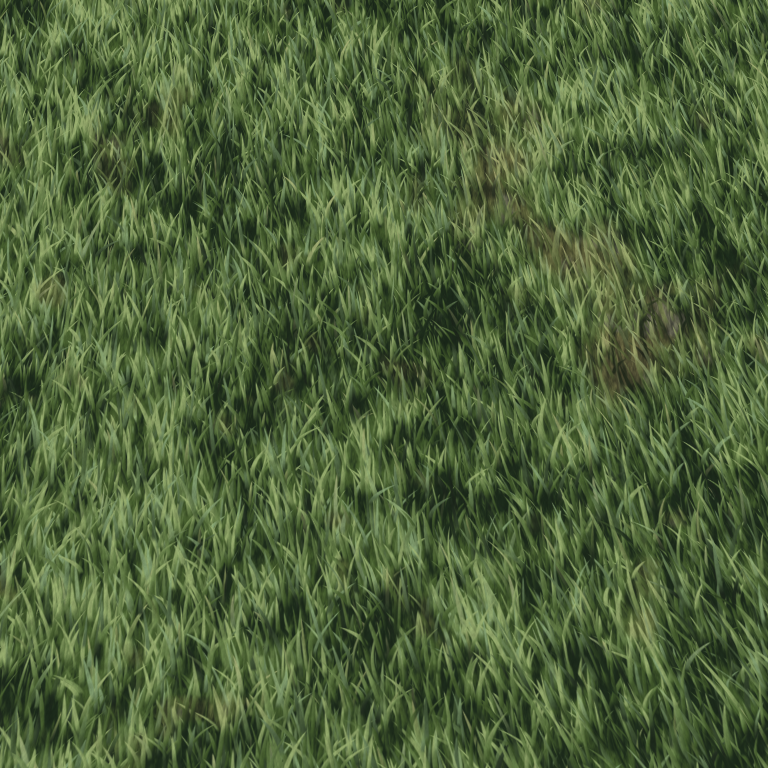
A Shadertoy shader for this texture:

```glsl
// Sloping meadow of tangled grass with a worn, dry track at the upper right.
// Curved blades are scattered on many jittered grids and painted back to front,
// over streaky soil, in ground units that shrink towards the top.
#define LAYERS 30
#define CELL vec2(0.050, 0.096)
#define BLADE_WIDTH 0.0032
#define SOFTNESS 0.0015
#define PERSPECTIVE 0.6
#define MEAN_LEAN -0.16
#define PATCH_CONTRAST 0.48
#define CLUMP_CONTRAST 0.34
#define TONE_CONTRAST 1.55
#define DRYNESS 0.62

const vec3 SHADOW = vec3(0.105, 0.160, 0.100);
const vec3 DEEP = vec3(0.255, 0.345, 0.165);
const vec3 LEAF = vec3(0.375, 0.470, 0.265);
const vec3 SUNLIT = vec3(0.570, 0.650, 0.415);
const vec3 COOL = vec3(0.300, 0.385, 0.290);
const vec3 STRAW = vec3(0.680, 0.670, 0.470);
const vec3 EARTH = vec3(0.440, 0.390, 0.265);
const vec3 STONE = vec3(0.500, 0.490, 0.460);

// Integer hash: three random values in 0..1 for a cell and a seed
vec3 hash3(ivec2 cell, int seed) {
    uvec3 v = uvec3(ivec3(cell, seed)) * 1664525u + 1013904223u;
    v.x += v.y * v.z; v.y += v.z * v.x; v.z += v.x * v.y;
    v ^= v >> 16u;
    v.x += v.y * v.z; v.y += v.z * v.x; v.z += v.x * v.y;
    return vec3(v >> 8u) / 16777216.0;
}

float noise(vec2 p, int seed) {
    ivec2 c = ivec2(floor(p));
    vec2 f = fract(p);
    f = f * f * (3.0 - 2.0 * f);
    float low = mix(hash3(c, seed).x, hash3(c + ivec2(1, 0), seed).x, f.x);
    float high = mix(hash3(c + ivec2(0, 1), seed).x, hash3(c + ivec2(1, 1), seed).x, f.x);
    return mix(low, high, f.y);
}

float fbm(vec2 p, int seed) {
    return 0.55 * noise(p, seed) + 0.30 * noise(p * 2.1, seed + 1)
         + 0.15 * noise(p * 4.3, seed + 2);
}

float segmentDistance(vec2 p, vec2 a, vec2 b) {
    vec2 d = b - a;
    return length(p - a - d * clamp(dot(p - a, d) / dot(d, d), 0.0, 1.0));
}

// Colour ramp from deep shade to sunlit leaf
vec3 grassColor(float tone) {
    vec3 c = mix(SHADOW, DEEP, smoothstep(0.0, 0.36, tone));
    c = mix(c, LEAF, smoothstep(0.30, 0.64, tone));
    return mix(c, SUNLIT, smoothstep(0.60, 1.05, tone));
}

// One blade: x = coverage, y = position from root to tip, z = signed side
vec3 blade(vec2 p, vec3 shape, float width, float soft) {
    float t = p.y / shape.x;
    if (t < 0.0 || t > 1.0) return vec3(0.0);
    float across = p.x - shape.y * t - shape.z * t * t;
    float slope = (shape.y + 2.0 * shape.z * t) / shape.x;
    float d = across * inversesqrt(1.0 + slope * slope);
    float w = width * (1.0 - t * t * t);
    float cover = 1.0 - smoothstep(w - soft, w + soft, abs(d));
    cover *= smoothstep(0.0, 0.2, t) * (1.0 - smoothstep(0.88, 1.0, t));
    return vec3(cover, t, clamp(d / width, -1.0, 1.0));
}

void mainImage(out vec4 fragColor, in vec2 fragCoord) {
    vec2 uv = fragCoord / iResolution.xy;
    float scale = 1.0 + PERSPECTIVE * uv.y;
    vec2 ground = vec2((uv.x - 0.5) * scale, uv.y + 0.5 * PERSPECTIVE * uv.y * uv.y);
    float soft = max(SOFTNESS, 0.6 * scale / iResolution.y);

    // Broad patches, smaller clumps, the dry track and small thin spots
    float light = (fbm(ground * vec2(8.0, 10.0), 3) - 0.5) * 2.0 * PATCH_CONTRAST;
    light += (noise(ground * vec2(42.0, 26.0), 7) - 0.5) * 2.0 * CLUMP_CONTRAST;
    light += 0.08 * smoothstep(0.55, 1.0, uv.y);
    float track = segmentDistance(uv, vec2(0.61, 0.81), vec2(0.83, 0.54));
    track += 0.20 * (fbm(uv * 15.0, 11) - 0.5);
    float dry = 1.0 - smoothstep(-0.03, 0.09, track);
    dry = max(dry, 0.5 * smoothstep(0.66, 0.85, fbm(uv * 13.0, 21)));
    dry *= DRYNESS;

    // Soil and matted undergrowth
    float streak = fbm(ground * vec2(170.0, 50.0), 31);
    vec3 color = grassColor(0.50 * streak - 0.08 + 0.4 * light);
    color = mix(color, EARTH * (0.35 + 1.1 * streak), dry);
    float pebble = smoothstep(0.62, 0.80, fbm(uv * 26.0, 41));
    color = mix(color, STONE * (0.6 + 0.6 * streak), pebble * dry);

    // Blades, the far row before the near row in every layer
    for (int layer = 0; layer < LAYERS; layer++) {
        float front = float(layer) / float(LAYERS - 1);
        vec2 q = ground / CELL + 7.0 * hash3(ivec2(layer, 5), 51).xy;
        ivec2 home = ivec2(floor(q));
        for (int row = 0; row >= -1; row--)
        for (int col = -1; col <= 1; col++) {
            ivec2 cell = home + ivec2(col, row);
            vec3 place = hash3(cell, 100 + layer);
            vec3 form = hash3(cell, 200 + layer);
            vec3 look = hash3(cell, 300 + layer);
            vec2 p = (q - vec2(cell) - place.xy) * CELL;
            float tall = CELL.y * mix(0.30, 0.98, place.z);
            float lean = tall * (MEAN_LEAN + 0.55 * (form.x - 0.5));
            float bend = 0.048 * pow(abs(form.y * 2.0 - 1.0), 3.0) * sign(form.y - 0.5);
            bend = clamp(lean + bend, -CELL.x, CELL.x) - lean;
            vec3 b = blade(p, vec3(tall, lean, bend), BLADE_WIDTH * mix(0.5, 1.2, form.z), soft);
            if (b.x <= 0.0) continue;

            float tone = (0.16 + 0.60 * look.x + 0.24 * front) * mix(0.52, 1.16, b.y);
            tone = 0.54 + TONE_CONTRAST * (tone - 0.50) + light;
            vec3 tint = grassColor(tone - 0.12 * b.z);
            float cool = 0.65 * smoothstep(0.6, 0.95, look.y);
            tint = mix(tint, COOL * clamp(0.4 + tone, 0.35, 1.5), cool);
            tint = mix(tint, STRAW, 0.7 * smoothstep(0.93, 1.0, look.z) * b.y);
            tint = mix(tint, EARTH * clamp(0.5 + tone, 0.4, 1.5), 0.6 * dry);
            float kept = smoothstep(-0.05, 0.1, look.z - 0.6 * dry);
            color = mix(color, tint, 0.95 * b.x * kept);
        }
    }

    // Fine mottling of the leaves
    color *= 0.86 + 0.28 * fbm(ground * vec2(230.0, 110.0), 61);
    fragColor = vec4(color, 1.0);
}
```
